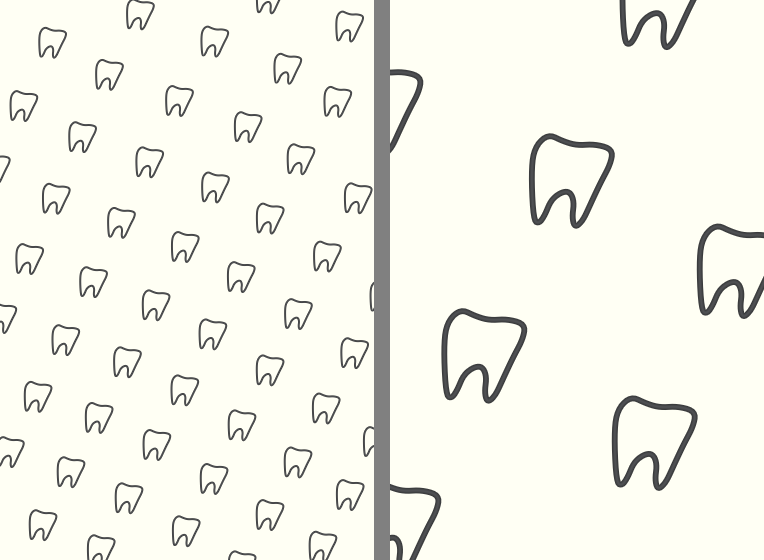
Left: the whole. Right: its middle third, enlarged.
Give the GLSL for this pattern, as a Shadertoy shader.

```glsl
// Outlined molars scattered on a gently warped diagonal lattice over cream paper.

const vec3 PAPER = vec3(1.0, 1.0, 0.957);
const vec3 INK_RIM = vec3(0.22, 0.225, 0.23);
const vec3 INK_CORE = vec3(0.31, 0.315, 0.325);
const float TOOTH_UNIT = 0.000868;  // outline unit, in canvas heights
const float HALF_STROKE = 2.0;      // in outline units
const float REACH = 46.0;           // radius that encloses one tooth, in outline units
const int FIRST_COLUMN = -2;
const int LAST_COLUMN = 5;
const int ROWS = 10;
const int CURVE_STEPS = 5;

// Control polygon of the closed outline, clockwise from the left flank.
const int CORNERS = 20;
const vec2 OUTLINE[CORNERS] = vec2[CORNERS](
    vec2(-27.5, 6.0), vec2(-25.5, 23.0), vec2(-16.0, 32.5), vec2(-6.0, 27.5),
    vec2(4.0, 24.5), vec2(16.0, 25.5), vec2(28.5, 22.0), vec2(27.0, 12.0),
    vec2(20.0, -1.0), vec2(13.0, -16.0), vec2(8.0, -27.0), vec2(2.5, -32.0),
    vec2(0.5, -25.0), vec2(2.0, -14.0), vec2(-1.0, -7.0), vec2(-7.0, -7.5),
    vec2(-14.0, -13.0), vec2(-18.0, -23.0), vec2(-22.0, -29.0), vec2(-26.0, -27.0)
);

// Lattice node in canvas heights; the upper rows fan out to the right.
vec2 toothCentre(float column, float row) {
    float s = row - 5.0;
    float x = 0.1667 + 0.1081 * column - 0.0012 * column * column - 0.0495 * s;
    x += 0.068 * exp(-1.3 * row);
    x += exp(-0.4 * row) * (0.026 * sin(0.8 * column) + 0.018 * sin(2.0 * column));
    float drop = 0.504 + 0.054 * column - 0.0156 * sin(0.95 * column);
    drop += 0.1035 * s - 0.0012 * s * s - 0.0018 * (column - 0.7) * s;
    drop += 0.047 * exp(-1.7 * row);
    return vec2(x, 1.0 - drop);
}

float segmentDistance(vec2 p, vec2 a, vec2 b) {
    vec2 ab = b - a;
    return length(p - a - ab * clamp(dot(p - a, ab) / dot(ab, ab), 0.0, 1.0));
}

// Distance to the quadratic B-spline through the control polygon.
float outlineDistance(vec2 p) {
    float d = 1e3;
    for (int i = 0; i < CORNERS; i++) {
        vec2 corner = OUTLINE[i];
        vec2 start = 0.5 * (OUTLINE[(i + CORNERS - 1) % CORNERS] + corner);
        vec2 end = 0.5 * (corner + OUTLINE[(i + 1) % CORNERS]);
        vec2 previous = start;
        for (int k = 1; k <= CURVE_STEPS; k++) {
            float t = float(k) / float(CURVE_STEPS);
            vec2 next = mix(mix(start, corner, t), mix(corner, end, t), t);
            d = min(d, segmentDistance(p, previous, next));
            previous = next;
        }
    }
    return d;
}

void mainImage(out vec4 fragColor, in vec2 fragCoord) {
    vec2 p = fragCoord / iResolution.y;

    // Offset from the nearest tooth
    vec2 nearest = vec2(1e3);
    for (int row = 0; row < ROWS; row++) {
        for (int column = FIRST_COLUMN; column <= LAST_COLUMN; column++) {
            vec2 offset = p - toothCentre(float(column), float(row));
            if (dot(offset, offset) < dot(nearest, nearest)) nearest = offset;
        }
    }

    // Ink stroke with a slightly lighter core
    vec3 color = PAPER;
    vec2 q = nearest / TOOTH_UNIT;
    if (length(q) < REACH) {
        float pixel = 1.0 / (iResolution.y * TOOTH_UNIT);
        float d = outlineDistance(q);
        float coverage = clamp(0.5 + (HALF_STROKE - d) / pixel, 0.0, 1.0);
        float core = 1.0 - smoothstep(0.0, HALF_STROKE, d);
        color = mix(PAPER, mix(INK_RIM, INK_CORE, core), coverage);
    }
    fragColor = vec4(color, 1.0);
}
```
